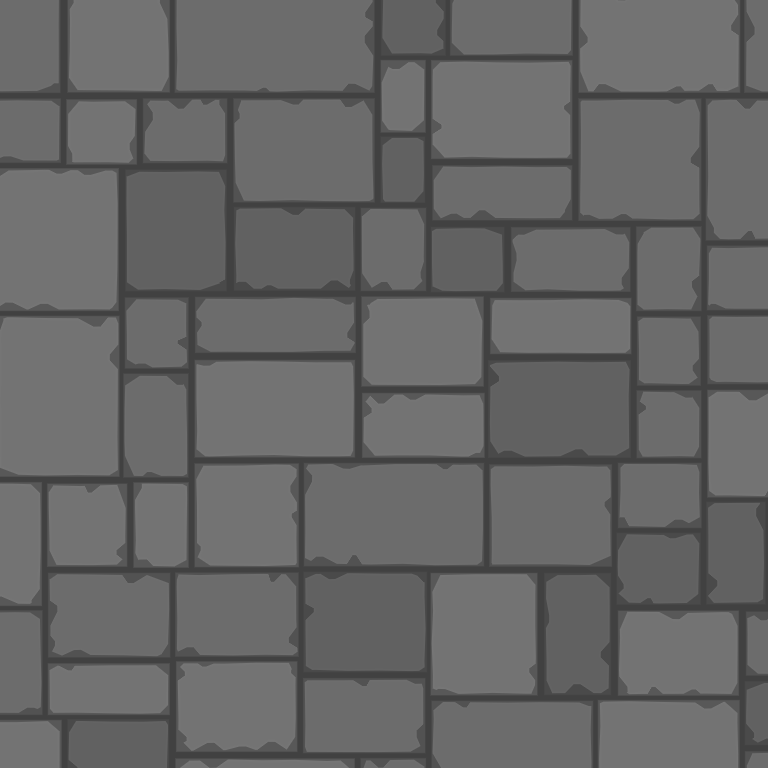
Reproduce this texture procedurally as a Shadertoy shader.

```glsl
// Irregular grey flagstones with chipped edges, fitted together by dark mortar.

float hash(vec2 p) {
    vec3 q = fract(p.xyx * vec3(0.1031, 0.1030, 0.0973));
    q += dot(q, q.yzx + 33.33);
    return fract((q.x + q.y) * q.z);
}

// Stepped offset of the seam through a grid vertex
float seam(vec2 vertex) {
    return (floor(hash(vertex) * 5.0) - 2.0) * 0.15;
}

// Block bounds (low xy, high xy): seams alternate direction, so they interlock
vec4 blockBounds(vec2 cell) {
    float a = seam(cell);
    float b = seam(cell + vec2(1, 0));
    float c = seam(cell + vec2(1, 1));
    float d = seam(cell + vec2(0, 1));
    bool even = mod(cell.x + cell.y, 2.0) < 0.5;
    vec4 offsets = even ? vec4(d, a, b, c) : vec4(a, b, c, d);
    return cell.xyxy + vec4(0, 0, 1, 1) + offsets;
}

// Width of the bevel along an edge: a slanting line with angular chips
float bevelWidth(float along, float seed) {
    float t = along / 0.042 + hash(vec2(seed, 3.0)) * 7.0;
    float i = floor(t), f = t - i;
    float peak = mix(0.25, 0.75, hash(vec2(i, seed + 11.0)));
    float tent = min(f / peak, (1.0 - f) / (1.0 - peak));
    float spread = mix(0.4, 1.0, hash(vec2(i, seed + 23.0)));
    float chip = clamp(1.3 * (1.0 - (1.0 - tent) / spread), 0.0, 1.0);
    float depth = mix(0.004, 0.012, hash(vec2(i, seed + 37.0)));
    chip *= depth * step(0.74, hash(vec2(i, seed + 41.0)));
    float slant = mix(hash(vec2(i, seed)), hash(vec2(i + 1.0, seed)), f);
    return 0.0018 + 0.002 * slant + chip;
}

void mainImage(out vec4 fragColor, in vec2 fragCoord) {
    float pixel = 1.0 / iResolution.y;
    float gridSize = 6.0;
    vec2 p = fragCoord * pixel * gridSize + vec2(20.35, 30.6);

    // Find the block that holds this point
    vec4 bounds = vec4(0);
    vec2 id = vec2(0);
    for (int y = -1; y <= 1; y++) {
        for (int x = -1; x <= 1; x++) {
            vec2 cell = floor(p) + vec2(x, y);
            vec4 candidate = blockBounds(cell);
            if (all(greaterThanEqual(p, candidate.xy)) && all(lessThan(p, candidate.zw))) {
                bounds = candidate;
                id = cell;
            }
        }
    }

    // Split most of the long blocks in two
    vec2 size = bounds.zw - bounds.xy;
    float seed = hash(id + 57.0) * 400.0;
    if (max(size.x, size.y) > 1.1 && hash(id + 71.0) < 0.75) {
        int axis = size.x > size.y ? 0 : 1;
        float cut = bounds[axis] + size[axis] * mix(0.37, 0.63, hash(id + 83.0));
        if (p[axis] < cut) {
            bounds[axis + 2] = cut;
        } else {
            bounds[axis] = cut;
            seed += 450.0;
        }
    }

    // Distances to the stone outline and to its chipped face
    vec4 sides = vec4(p - bounds.xy, bounds.zw - p) / gridSize;
    float stone = 1.0, face = 1.0;
    for (int i = 0; i < 4; i++) {
        float sideSeed = seed + float(i) * 5.3;
        sides[i] -= mix(0.0018, 0.0044, hash(vec2(sideSeed, 9.0)));
        float along = (i % 2 == 0 ? p.y : p.x) / gridSize;
        stone = min(stone, sides[i]);
        face = min(face, sides[i] - bevelWidth(along, sideSeed));
    }

    // Broken corners
    for (int i = 0; i < 4; i++) {
        vec2 corner = vec2(sides[(i % 2) * 2], sides[(i / 2) * 2 + 1]);
        float cornerSeed = seed + float(i) * 7.7;
        float slope = mix(0.25, 0.75, hash(vec2(cornerSeed, 13.0)));
        vec2 normal = vec2(slope, 1.0 - slope);
        float cut = mix(0.004, 0.011, hash(vec2(cornerSeed, 17.0)));
        face = min(face, (dot(corner, normal) - cut) / length(normal));
    }

    // Three stone shades over bevel and mortar
    float pick = hash(vec2(seed, 29.0));
    float shade = pick < 0.2 ? 0.38 : pick < 0.7 ? 0.422 : 0.452;
    float mortar = 0.255;
    float bevel = shade * 0.765;
    float rim = 0.01 * (1.0 - smoothstep(0.0, 0.004, face));
    float grey = mix(mortar, bevel, smoothstep(-0.5 * pixel, 0.0012 + 0.5 * pixel, stone));
    grey = mix(grey, shade + rim, clamp(face / pixel + 0.5, 0.0, 1.0));
    fragColor = vec4(vec3(grey), 1.0);
}
```
